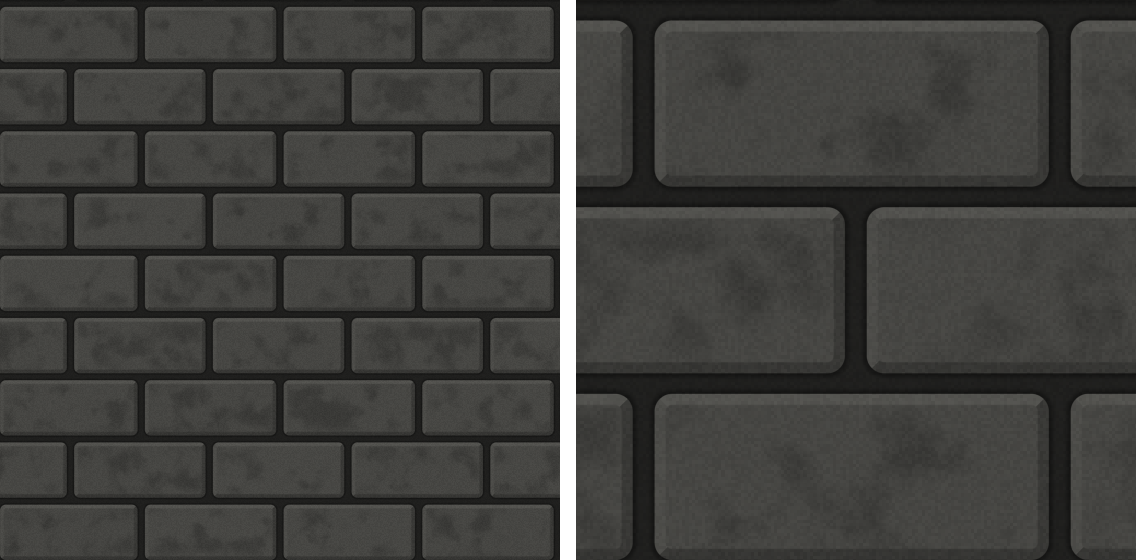
Left, the full canvas; right, a detail of the centre.
Give the GLSL for this texture, as a WebGL 2 fragment shader.

```glsl
#version 300 es
precision highp float;

#define ROWS 9.0
#define PITCH 0.2477
#define GAP vec2(0.0130, 0.0122)
#define ROW_START vec2(0.0110, 0.1324)
#define CORNER 0.0105
#define BEVEL 0.0066
#define STAIN_SCALE 30.0
#define STAIN_DEPTH 0.050
#define GRAIN_CELLS 512.0
#define GRAIN_DEPTH 0.030
#define STONE_TINT vec3(1.0, 0.995, 0.95)

uniform vec2 u_resolution;
out vec4 outColor;

float hash(vec2 p) {
    vec3 q = fract(p.xyx * vec3(0.1031, 0.1030, 0.0973));
    q += dot(q, q.yzx + 33.33);
    return fract((q.x + q.y) * q.z);
}

float valueNoise(vec2 p) {
    vec2 cell = floor(p);
    vec2 f = fract(p);
    f = f * f * (3.0 - 2.0 * f);
    float low = mix(hash(cell), hash(cell + vec2(1.0, 0.0)), f.x);
    float high = mix(hash(cell + vec2(0.0, 1.0)), hash(cell + 1.0), f.x);
    return mix(low, high, f.y);
}

float fbm(vec2 p) {
    float sum = 0.0;
    float weight = 0.5;
    for (int i = 0; i < 4; i++) {
        sum += weight * valueNoise(p);
        p = mat2(1.6, 1.2, -1.2, 1.6) * p + 17.3;
        weight *= 0.5;
    }
    return sum / 0.9375;
}

float roundedBox(vec2 p, vec2 halfSize, float radius) {
    vec2 q = abs(p) - halfSize + radius;
    return length(max(q, 0.0)) + min(max(q.x, q.y), 0.0) - radius;
}

void main() {
    vec2 uv = gl_FragCoord.xy / u_resolution;
    float pixel = 1.0 / min(u_resolution.x, u_resolution.y);

    // Running bond: cells are centred on bricks, odd rows are shifted
    float rowHeight = 1.0 / ROWS;
    float row = floor((uv.y + 0.5 * GAP.y) / rowHeight);
    bool shifted = mod(row, 2.0) > 0.5;
    float start = shifted ? ROW_START.y : ROW_START.x;
    float column = floor((uv.x - start + 0.5 * GAP.x) / PITCH);
    if (!shifted) column = max(column, 0.0);

    // Brick bounds; the first brick of an unshifted row reaches the border
    vec2 low = vec2(start + column * PITCH, row * rowHeight);
    vec2 high = low + vec2(PITCH, rowHeight) - GAP;
    if (!shifted && column < 0.5) low.x = 0.0;
    vec2 halfSize = 0.5 * (high - low);
    vec2 p = uv - 0.5 * (low + high);
    float dist = roundedBox(p, halfSize, CORNER);

    // Face: soft stains that fade towards the rim
    vec2 id = vec2(column + 7.0, row + 3.0);
    float brickSeed = hash(id * 5.7);
    float stain = smoothstep(0.42, 0.78, fbm(uv * STAIN_SCALE + 40.0 * brickSeed));
    stain *= mix(0.35, 1.0, smoothstep(0.0, 0.025, -dist));
    float face = 0.277 + 0.008 * (brickSeed - 0.5) - STAIN_DEPTH * stain;

    // Mitred bevel: lit from the top left
    vec2 edge = abs(p) - halfSize;
    float vertical = smoothstep(-pixel, pixel, edge.y - edge.x);
    float sideTone = p.x > 0.0 ? 0.222 : 0.298;
    float levelTone = p.y > 0.0 ? 0.325 : 0.215;
    float rim = mix(sideTone, levelTone, vertical) - 0.3 * STAIN_DEPTH * stain;
    float onRim = smoothstep(-pixel, pixel, dist + BEVEL);
    float brick = mix(face, rim, onRim);

    // Mortar: contact shadow around each brick
    float mortar = mix(0.080, 0.122, smoothstep(0.0, 0.0045, dist));
    float onMortar = smoothstep(-0.75 * pixel, 0.75 * pixel, dist);
    float tone = mix(brick, mortar, onMortar);

    // Fine grain, weaker in the joints
    float grain = hash(floor(uv * GRAIN_CELLS) + 11.0) - 0.5;
    tone += grain * GRAIN_DEPTH * mix(1.0, 0.5, onMortar);
    outColor = vec4(tone * STONE_TINT, 1.0);
}
```
